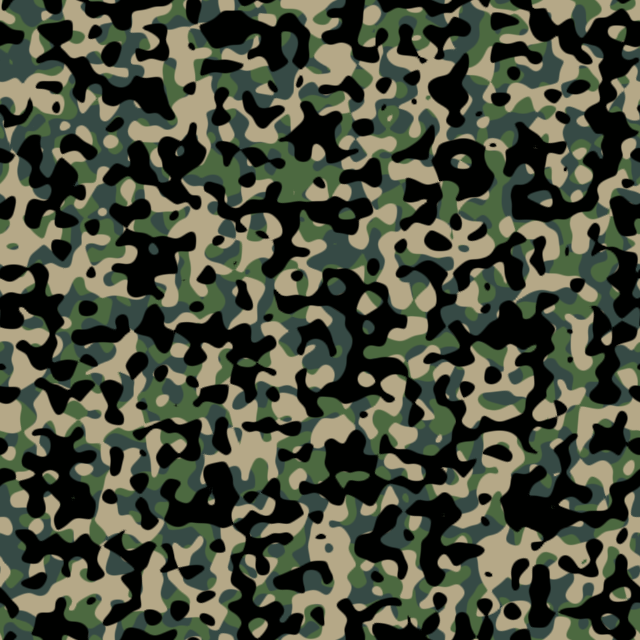
This pattern is drawn by a WebGL 2 fragment shader. Its source:

```glsl
#version 300 es
precision highp float;
// Four-colour woodland camouflage: smooth blobs of teal, tan and black are
// stacked over a green ground. Each blob layer is a thresholded sum of sines
// whose whole-number wave vectors make the pattern tile in both directions.

uniform vec2 u_resolution;
out vec4 fragColor;

const float PI = 3.14159;
const int WAVE_COUNT = 36;
const float MIN_FREQUENCY = 3.0;   // cycles per canvas
const float MAX_FREQUENCY = 29.0;
const float AXIS_PULL = 0.1;       // favours level and upright shapes

const vec3 GREEN = vec3(0.30, 0.41, 0.25);
const vec3 TEAL  = vec3(0.21, 0.29, 0.27);
const vec3 TAN   = vec3(0.71, 0.66, 0.53);
const vec3 BLACK = vec3(0.00, 0.005, 0.00);

float hash(float n, float seed) {
    return fract(sin(n * 127.1 + seed * 311.7) * 43758.5);
}

// Whole-number wave vector: angles spread over a half turn, mixed lengths.
vec2 waveVector(float index, float seed) {
    float angle = PI * (index + hash(index, seed)) / float(WAVE_COUNT);
    angle -= AXIS_PULL * sin(4.0 * angle);
    float spread = fract(index * 0.618 + hash(seed, 7.3));
    float frequency = mix(MIN_FREQUENCY, MAX_FREQUENCY, spread);
    return round(frequency * vec2(cos(angle), sin(angle)));
}

// Layered sines with zero mean and unit variance, close to a normal spread.
float waveField(vec2 uv, float seed) {
    float total = 0.0;
    for (int i = 0; i < WAVE_COUNT; i++) {
        float index = float(i);
        float phase = hash(index + 0.5, seed + 3.7);
        total += cos(2.0 * PI * (dot(waveVector(index, seed), uv) + phase));
    }
    return total * sqrt(2.0 / float(WAVE_COUNT));
}

// Smooth-edged mask of the places where the field rises above the level.
float blobMask(vec2 uv, float seed, float level) {
    float height = waveField(uv, seed) - level;
    float edge = max(fwidth(height), 1e-4);
    return smoothstep(-edge, edge, height);
}

void main() {
    vec2 uv = gl_FragCoord.xy / u_resolution;

    // Levels are normal quantiles that set the share of each layer.
    vec3 color = GREEN;
    color = mix(color, TEAL, blobMask(uv, 1.0, -0.08));
    color = mix(color, TAN, blobMask(uv, 2.0, 0.18));
    color = mix(color, BLACK, blobMask(uv, 3.0, 0.33));

    fragColor = vec4(color, 1.0);
}
```
